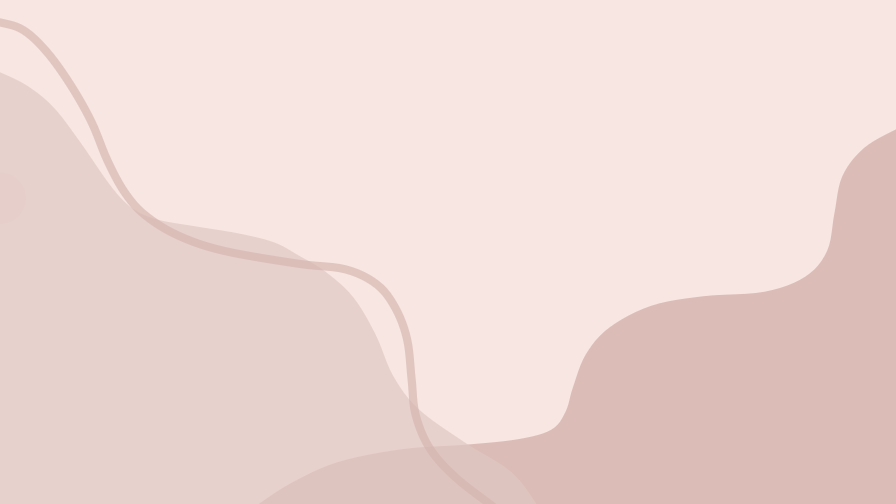
This background is drawn by a Shadertoy shader. Its source:

```glsl
const vec2 CANVAS = vec2(16.0, 9.0);
const int KNOTS = 22;
const int STEPS = 6;
const float RIBBON_HALF_WIDTH = 0.073;
const float HILL_OPACITY = 0.69;
const float RIBBON_OPACITY = 0.65;
const float SPOT_OPACITY = 0.07;
const float SPOT_RADIUS = 0.46;
const vec2 SPOT_CENTER = vec2(0.0, 5.46);

const vec3 BLUSH = vec3(0.973, 0.902, 0.886);
const vec3 ROSE = vec3(0.859, 0.737, 0.714);
const vec3 HILL_TINT = vec3(0.875, 0.782, 0.762);
const vec3 RIBBON_TINT = vec3(0.831, 0.706, 0.682);

// Spline knots; the first and last only set the end tangents
const vec2 HILL[KNOTS] = vec2[](
    vec2(-1.25, 8.06), vec2(-0.58, 7.94), vec2(0.0, 7.71), vec2(0.5, 7.46),
    vec2(0.96, 7.08), vec2(1.42, 6.48), vec2(2.0, 5.65), vec2(2.38, 5.27),
    vec2(2.81, 5.08), vec2(3.48, 4.96), vec2(4.27, 4.83), vec2(4.9, 4.67),
    vec2(5.33, 4.44), vec2(5.81, 4.15), vec2(6.31, 3.69), vec2(6.71, 3.02),
    vec2(7.02, 2.29), vec2(7.48, 1.69), vec2(8.33, 1.08), vec2(9.12, 0.58),
    vec2(9.58, 0.0), vec2(9.9, -0.6));

const vec2 DUNE[KNOTS] = vec2[](
    vec2(4.27, -0.25), vec2(4.62, 0.0), vec2(5.21, 0.38), vec2(6.04, 0.75),
    vec2(7.19, 0.98), vec2(8.33, 1.06), vec2(9.27, 1.16), vec2(9.85, 1.33),
    vec2(10.1, 1.65), vec2(10.23, 2.08), vec2(10.46, 2.67), vec2(10.88, 3.15),
    vec2(11.63, 3.54), vec2(12.56, 3.71), vec2(13.65, 3.79), vec2(14.38, 4.06),
    vec2(14.77, 4.52), vec2(14.9, 5.19), vec2(15.04, 5.85), vec2(15.42, 6.35),
    vec2(16.0, 6.69), vec2(16.46, 6.88));

const vec2 RIBBON[KNOTS] = vec2[](
    vec2(-0.63, 8.71), vec2(0.0, 8.6), vec2(0.42, 8.46), vec2(0.83, 8.08),
    vec2(1.25, 7.5), vec2(1.63, 6.83), vec2(1.92, 6.13), vec2(2.23, 5.56),
    vec2(2.6, 5.15), vec2(3.19, 4.79), vec2(4.0, 4.52), vec2(5.33, 4.29),
    vec2(6.17, 4.19), vec2(6.73, 3.92), vec2(7.06, 3.5), vec2(7.27, 2.94),
    vec2(7.35, 2.23), vec2(7.42, 1.6), vec2(7.67, 1.0), vec2(8.13, 0.48),
    vec2(8.85, -0.08), vec2(9.4, -0.5));

vec2 catmullRom(vec2 a, vec2 b, vec2 c, vec2 d, float t) {
    return b + 0.5 * t * (c - a + t * (2.0 * a - 5.0 * b + 4.0 * c - d
             + t * (3.0 * (b - c) + d - a)));
}

// Distance to the spline, negative below it
float splineDistance(vec2 p, vec2 knots[KNOTS]) {
    float nearest = 1e4;
    bool below = false;
    vec2 start = knots[1];
    for (int i = 1; i < KNOTS - 2; i++) {
        for (int j = 1; j <= STEPS; j++) {
            vec2 end = catmullRom(knots[i - 1], knots[i], knots[i + 1], knots[i + 2],
                                  float(j) / float(STEPS));
            vec2 along = end - start;
            vec2 rel = p - start;
            vec2 gap = rel - along * clamp(dot(rel, along) / dot(along, along), 0.0, 1.0);
            nearest = min(nearest, dot(gap, gap));
            if ((start.x <= p.x) != (end.x <= p.x)
                && rel.y < along.y * rel.x / along.x) below = !below;
            start = end;
        }
    }
    return below ? -sqrt(nearest) : sqrt(nearest);
}

// Antialiased coverage of a signed distance
float coverage(float dist) {
    float pixel = CANVAS.y / iResolution.y;
    return clamp(0.5 - dist / pixel, 0.0, 1.0);
}

void mainImage(out vec4 fragColor, in vec2 fragCoord) {
    vec2 p = fragCoord / iResolution.xy * CANVAS;

    // Opaque dune under the translucent hill
    vec3 color = mix(BLUSH, ROSE, coverage(splineDistance(p, DUNE)));
    color = mix(color, HILL_TINT, HILL_OPACITY * coverage(splineDistance(p, HILL)));

    // Faint spot at the left border
    float spot = coverage(length(p - SPOT_CENTER) - SPOT_RADIUS);
    color = mix(color, RIBBON_TINT, SPOT_OPACITY * spot);

    // Ribbon on top
    float ribbon = coverage(abs(splineDistance(p, RIBBON)) - RIBBON_HALF_WIDTH);
    color = mix(color, RIBBON_TINT, RIBBON_OPACITY * ribbon);

    fragColor = vec4(color, 1.0);
}
```
